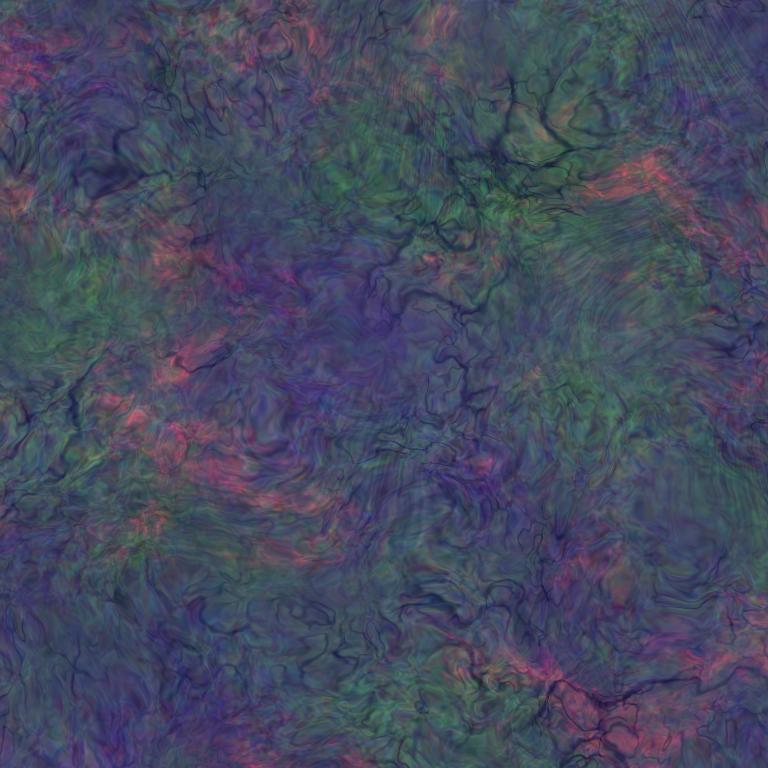
Write a Shadertoy shader that draws this texture.

```glsl
// Mottled mineral surface: ragged clouds of blue, violet and green with rosy patches,
// crossed by fine dark branching veins, red threads and feathery ripples.
// Every layer is gradient noise, lightly bent by a shared domain warp.

#define CLOUD_SCALE 2.8
#define WARP_AMOUNT 0.07
#define HUE_SPREAD 0.115
#define ROSE_GAIN 0.24
#define VEIN_SCALE 10.0
#define VEIN_WIDTH 0.06
#define VEIN_DEPTH 0.46
#define THREAD_GAIN 0.17
#define GRAIN_GAIN 0.30
#define RIPPLE_GAIN 0.20
#define BASE_COLOR vec3(0.262, 0.301, 0.382)

const mat2 OCTAVE_TURN = mat2(0.8, 0.6, -0.6, 0.8);

vec2 gradientAt(vec2 cell) {
    vec3 h = fract(cell.xyx * vec3(0.1031, 0.1030, 0.0973));
    h += dot(h, h.yzx + 33.33);
    float angle = 6.28318 * fract((h.x + h.y) * h.z);
    return vec2(cos(angle), sin(angle));
}

float gradientNoise(vec2 p) {
    vec2 i = floor(p), f = fract(p);
    vec2 u = f * f * f * (f * (f * 6.0 - 15.0) + 10.0);
    float a = dot(gradientAt(i), f);
    float b = dot(gradientAt(i + vec2(1, 0)), f - vec2(1, 0));
    float c = dot(gradientAt(i + vec2(0, 1)), f - vec2(0, 1));
    float d = dot(gradientAt(i + vec2(1, 1)), f - vec2(1, 1));
    return mix(mix(a, b, u.x), mix(c, d, u.x), u.y);
}

float fbm(vec2 p, int octaves, float gain) {
    float sum = 0.0, amplitude = 1.0;
    for (int i = 0; i < octaves; i++) {
        sum += amplitude * gradientNoise(p);
        p = OCTAVE_TURN * p * 2.03 + 17.3;
        amplitude *= gain;
    }
    return sum;
}

vec2 warp(vec2 p, float scale, float amount) {
    return p + amount * vec2(fbm(p * scale + 3.7, 3, 0.45), fbm(p * scale + 41.2, 3, 0.45));
}

// Thin lines along the zero crossings of noise; finer octaves branch off fainter.
float veins(vec2 p, float scale, float width) {
    float sum = 0.0, strength = 1.0;
    for (int i = 0; i < 4; i++) {
        float ridge = abs(gradientNoise(p * scale));
        float soft = width + 1.1 * scale / iResolution.y;
        float presence = smoothstep(-0.1, 0.3, gradientNoise(p * scale * 0.4 + 9.1));
        sum += strength * presence * (1.0 - smoothstep(0.0, soft, ridge));
        p = OCTAVE_TURN * p + 5.37;
        scale *= 1.7;
        strength *= 0.88;
    }
    return min(sum, 1.4);
}

void mainImage(out vec4 fragColor, in vec2 fragCoord) {
    vec2 uv = fragCoord / iResolution.y;
    vec2 p = warp(uv, 3.0, WARP_AMOUNT);
    vec2 crinkled = warp(p, 24.0, 0.016);

    // Broad clouds: green against violet, rose patches, light and dark
    float hue = fbm(p * CLOUD_SCALE + 2.4, 8, 0.68);
    float rose = fbm(p * vec2(3.4, 5.0) + 23.8, 8, 0.72);
    float light = fbm(p * 4.0 + 61.5, 7, 0.66);
    vec3 color = BASE_COLOR + vec3(0.0, HUE_SPREAD, -0.062) * hue;
    color.r += ROSE_GAIN * smoothstep(0.1, 1.1, rose) + 0.03 * rose;
    color += vec3(0.045, 0.045, 0.05) * light;

    // Feathery ripples whose direction drifts over the surface
    float angle = 0.6 + 1.6 * gradientNoise(uv * 2.0 + 7.0);
    vec2 along = mat2(cos(angle), -sin(angle), sin(angle), cos(angle)) * crinkled;
    float ripple = fbm(along * vec2(26.0, 80.0), 2, 0.6);
    float rippleMask = smoothstep(-0.15, 0.3, gradientNoise(uv * 4.0 + 30.0));
    color *= 1.0 + RIPPLE_GAIN * rippleMask * ripple * vec3(1.6, 1.0, 0.7);

    // Fine grain, partly separate in each channel, rougher in some patches
    float rough = 0.7 + 0.6 * smoothstep(-0.3, 0.3, fbm(uv * 6.0 + 77.0, 3, 0.5));
    vec3 grain = vec3(fbm(crinkled * 46.0, 3, 0.9), fbm(crinkled * 42.0 + 50.0, 3, 0.9),
                      fbm(crinkled * 38.0 + 90.0, 3, 0.9));
    color *= 1.0 + GRAIN_GAIN * rough * mix(grain, grain.ggg, 0.4) * vec3(1.1, 1.0, 0.8);

    // Dark navy veins gathered in patches
    float veinMask = 0.25 + 0.75 * smoothstep(-0.2, 0.3, fbm(uv * 4.2 + 12.0, 3, 0.5));
    float dark = VEIN_DEPTH * veinMask * veins(crinkled, VEIN_SCALE, VEIN_WIDTH);
    color *= 1.0 - dark * vec3(0.9, 0.9, 0.45);

    // Red threads, strongest inside the rose patches
    float threadMask = smoothstep(-0.1, 0.9, rose);
    float thread = threadMask * veins(crinkled.yx + 14.6, VEIN_SCALE * 1.5, VEIN_WIDTH * 1.2);
    color += THREAD_GAIN * thread * vec3(1.0, 0.08, 0.2);

    fragColor = vec4(clamp(color, 0.0, 1.0), 1.0);
}
```
